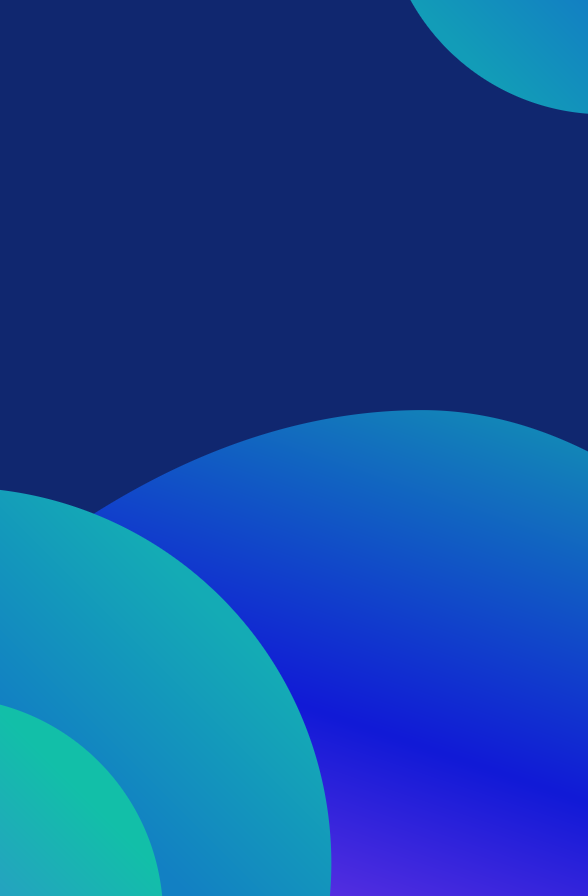
A Shadertoy shader for this background:

```glsl
// Navy backdrop with a gradient blue hill and overlapping teal discs.

// Lengths are in canvas heights; discs are (centre x, centre y, radius).
const vec3 TOP_DISC   = vec3( 0.6745,  1.1198, 0.2474);
const vec3 LARGE_DISC = vec3(-0.0499,  0.0365, 0.4197);
const vec3 SMALL_DISC = vec3(-0.0632, -0.0234, 0.2453);

const vec2  HILL_PEAK  = vec2(0.4714, 0.5423);
const float HILL_LEFT  = 0.86;   // curvature left of the peak
const float HILL_RIGHT = 1.352;  // curvature right of the peak

const vec2 DIAGONAL  = vec2(0.7071, 0.7071);
const vec2 HILL_AXIS = vec2(0.32, 0.947);

// Gradient ranges, measured along their axis
const vec2 TOP_RANGE   = vec2(1.033, 1.171);
const vec2 LARGE_RANGE = vec2(0.147, 0.395);
const vec2 SMALL_RANGE = vec2(0.004, 0.147);
const vec3 HILL_STOPS  = vec3(0.114, 0.309, 0.680);

const vec3 NAVY       = vec3(0.063, 0.153, 0.435);
const vec3 VIOLET     = vec3(0.33, 0.18, 0.88);
const vec3 DEEP_BLUE  = vec3(0.065, 0.10, 0.84);
const vec3 HILL_TEAL  = vec3(0.07, 0.52, 0.72);
const vec3 AZURE      = vec3(0.07, 0.50, 0.765);
const vec3 LAGOON     = vec3(0.07, 0.61, 0.72);
const vec3 TEAL       = vec3(0.08, 0.67, 0.71);
const vec3 SKY        = vec3(0.14, 0.64, 0.75);
const vec3 MINT       = vec3(0.07, 0.75, 0.66);

// Position of t within a range, from 0 to 1
float ramp(vec2 range, float t) {
    return clamp((t - range.x) / (range.y - range.x), 0.0, 1.0);
}

float discDistance(vec2 p, vec3 disc) {
    return length(p - disc.xy) - disc.z;
}

// Approximate distance to a hill made of two half parabolas
float hillDistance(vec2 p) {
    vec2 d = p - HILL_PEAK;
    float bend = d.x < 0.0 ? HILL_LEFT : HILL_RIGHT;
    float slope = 2.0 * bend * d.x;
    return (d.y + bend * d.x * d.x) / sqrt(1.0 + slope * slope);
}

// Antialiased coverage, one pixel wide
float coverage(float dist) {
    return clamp(0.5 - dist * iResolution.y, 0.0, 1.0);
}

void mainImage(out vec4 fragColor, in vec2 fragCoord) {
    vec2 p = fragCoord / iResolution.y;
    float diagonal = dot(p, DIAGONAL);
    float rise = dot(p, HILL_AXIS);

    // Gradient fills
    vec3 hill = mix(VIOLET, DEEP_BLUE, ramp(HILL_STOPS.xy, rise));
    hill = mix(hill, HILL_TEAL, ramp(HILL_STOPS.yz, rise));
    vec3 topFill = mix(LAGOON, AZURE, ramp(TOP_RANGE, diagonal));
    vec3 largeFill = mix(AZURE, TEAL, ramp(LARGE_RANGE, diagonal));
    vec3 smallFill = mix(SKY, MINT, ramp(SMALL_RANGE, diagonal));

    // Layers from back to front
    vec3 color = NAVY;
    color = mix(color, topFill, coverage(discDistance(p, TOP_DISC)));
    color = mix(color, hill, coverage(hillDistance(p)));
    color = mix(color, largeFill, coverage(discDistance(p, LARGE_DISC)));
    color = mix(color, smallFill, coverage(discDistance(p, SMALL_DISC)));

    fragColor = vec4(color, 1.0);
}
```
